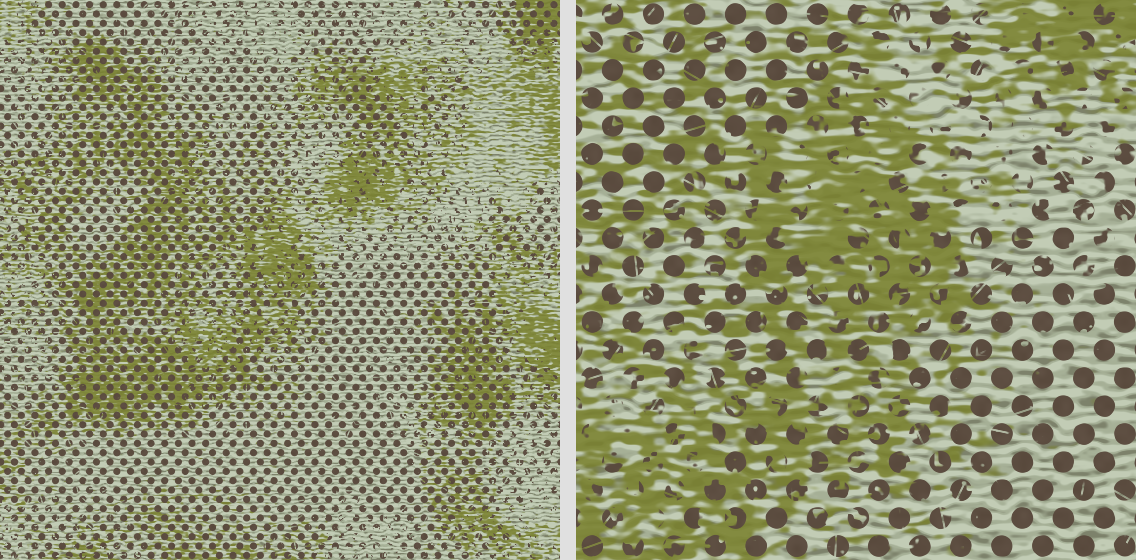
Left: the whole. Right: its middle third, enlarged.
A Shadertoy shader for this pattern:

```glsl
// Staggered brown dots printed on ribbed sage paper with olive stains.
// Dots sit on a 41 x 60 brick grid; noise drives the paper relief, the stains
// and the rubbed-off ink, and each dot may carry its own straight scratch.

float hash(vec2 p) {
    return fract(sin(dot(p, vec2(127.1, 311.7))) * 43758.5453);
}

float noise(vec2 p) {
    vec2 i = floor(p), f = fract(p);
    f = f * f * (3.0 - 2.0 * f);
    return mix(mix(hash(i), hash(i + vec2(1, 0)), f.x),
               mix(hash(i + vec2(0, 1)), hash(i + vec2(1, 1)), f.x), f.y);
}

float fbm(vec2 p) {
    float sum = 0.0, amp = 0.53;
    for (int i = 0; i < 4; i++) {
        sum += amp * noise(p);
        p = mat2(1.6, 1.2, -1.2, 1.6) * p + 7.3;
        amp *= 0.5;
    }
    return sum;
}

// Height of the paper: wavy horizontal ribs broken up by fine grain
float paperRelief(vec2 uv) {
    float phase = uv.y * 122.0 + 0.9 * noise(uv * vec2(75.0, 120.0));
    float rib = 0.5 + 0.5 * sin(6.2832 * phase);
    float grain = noise(uv * vec2(170.0, 380.0)) - 0.5;
    return clamp(0.15 + 0.7 * rib + 0.65 * grain, 0.0, 1.0);
}

vec3 paperColor(vec2 uv) {
    float relief = paperRelief(uv);
    vec3 color = mix(vec3(0.49, 0.51, 0.42), vec3(0.65, 0.69, 0.59), smoothstep(0.0, 0.3, relief));
    color = mix(color, vec3(0.76, 0.80, 0.71), smoothstep(0.35, 0.7, relief));

    // Olive specks gather in cloudy patches and settle between the ribs
    float patches = fbm(uv * 6.0 + 31.0) - 0.5;
    float specks = noise(uv * vec2(120.0, 250.0) + 9.0) - 0.5;
    float stain = 1.3 * patches + 0.6 * specks - 0.25 * (relief - 0.5);
    return mix(color, vec3(0.47, 0.50, 0.17), 0.85 * smoothstep(0.05, 0.3, stain));
}

// Broad wear: cloudy, stronger toward the sides, with one bare area
float wearAmount(vec2 uv) {
    float bare = exp(-dot(uv - vec2(0.94, 0.76), uv - vec2(0.94, 0.76)) / 0.007);
    return 1.6 * (fbm(uv * 5.0 + 3.0) - 0.5) + 0.5 * (abs(uv.x - 0.5) - 0.25) + 0.4 * bare;
}

float dotInk(vec2 uv, float pixel) {
    // Brick layout: every other row moves half a step
    vec2 grid = vec2(41.0, 60.0);
    vec2 cell = uv * grid;
    cell.x += 0.5 * mod(floor(cell.y) + 1.0, 2.0) - 0.06;
    vec2 id = floor(cell);
    vec2 offset = (fract(cell) - 0.5) / grid;

    float radius = 0.0064 + 0.0005 * (noise(uv * 300.0) - 0.5);
    float ink = 1.0 - smoothstep(-0.6 * pixel, 0.6 * pixel, length(offset) - radius);

    // Ink flakes away where wear and fine grain add up
    float wear = wearAmount(uv);
    float grain = mix(noise(uv * vec2(250.0, 290.0)), noise(uv * 115.0 + 5.0), 0.4) - 0.5;
    ink *= 1.0 - smoothstep(0.12, 0.22, wear + grain);

    // One broken scratch at a random angle on some of the dots
    float angle = 3.1416 * hash(id + 17.0);
    float across = dot(offset, vec2(cos(angle), sin(angle))) - 0.007 * (hash(id + 41.0) - 0.5);
    float scratch = 1.0 - smoothstep(0.0, pixel, abs(across) - 0.0003);
    scratch *= step(hash(id + 73.0), 0.4 + wear) * smoothstep(0.3, 0.5, noise(uv * 160.0 + 21.0));
    return ink * (1.0 - 0.85 * scratch);
}

void mainImage(out vec4 fragColor, in vec2 fragCoord) {
    vec2 uv = fragCoord / iResolution.y;
    vec3 brown = vec3(0.36, 0.30, 0.25) + 0.03 * (noise(uv * 200.0) - 0.5);
    vec3 color = mix(paperColor(uv), brown, dotInk(uv, 1.0 / iResolution.y));
    fragColor = vec4(color, 1.0);
}
```
